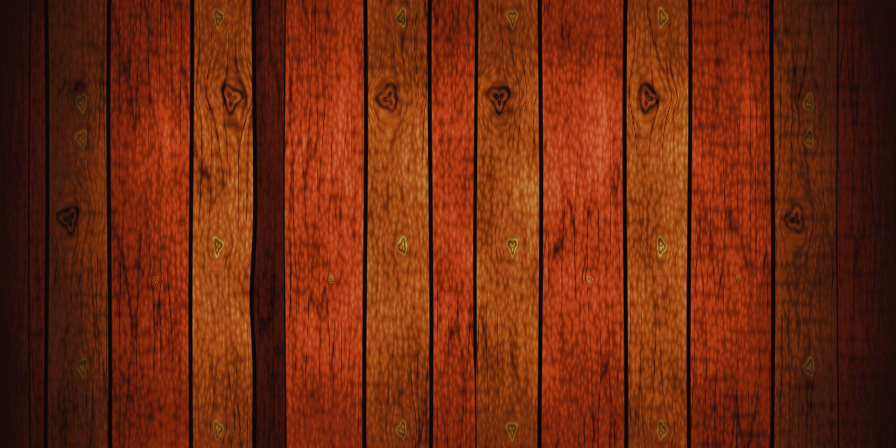
A WebGL 2 fragment shader for this texture:

```glsl
#version 300 es
precision highp float;
uniform vec2 u_resolution;
out vec4 fragColor;

// Plank boundaries as fractions of the width
const float edges[16] = float[](0.0, 0.033, 0.052, 0.122, 0.2135, 0.284, 0.318, 0.4075,
                                0.4805, 0.531, 0.603, 0.698, 0.7695, 0.862, 0.935, 1.0);

vec2 hash2(vec2 p) {
  p = vec2(dot(p, vec2(127.1, 311.7)), dot(p, vec2(269.5, 183.3)));
  return fract(sin(p) * 43758.5);
}

// Cellular noise: distances to the nearest and second nearest points
vec2 cells(vec2 p) {
  vec2 base = floor(p), nearest = vec2(8.0);
  for (int y = -1; y <= 1; y++)
    for (int x = -1; x <= 1; x++) {
      vec2 cell = base + vec2(x, y);
      float d = length(cell + hash2(cell) - p);
      nearest = d < nearest.x ? vec2(d, nearest.x) : vec2(nearest.x, min(nearest.y, d));
    }
  return nearest;
}

float layeredSines(vec2 p) {
  float sum = 0.0, amp = 0.5;
  for (int i = 0; i < 5; i++) {
    sum += amp * sin(p.x + 1.7 * sin(p.y)) * cos(p.y + 0.6 * p.x);
    p = mat2(1.5, 1.1, -1.1, 1.5) * p + 2.3;
    amp *= 0.6;
  }
  return sum;
}

// Tone to stained wood, from charred to worn
vec3 woodColour(float t) {
  vec3 c = mix(vec3(0.10, 0.045, 0.042), vec3(0.27, 0.09, 0.045), smoothstep(0.02, 0.25, t));
  c = mix(c, vec3(0.48, 0.155, 0.042), smoothstep(0.22, 0.5, t));
  c = mix(c, vec3(0.67, 0.25, 0.07), smoothstep(0.47, 0.76, t));
  return mix(c, vec3(0.76, 0.43, 0.21), smoothstep(0.72, 1.1, t));
}

void main() {
  vec2 p = gl_FragCoord.xy / u_resolution * vec2(2.0, 1.0);
  float px = 1.0 / u_resolution.y;

  // Find the plank and the nearest gap
  int plank = 0;
  float left = 0.0, right = 2.0, gap = 1.0;
  for (int k = 1; k < 15; k++) {
    float e = edges[k] * 2.0 + 0.002 * sin(p.y * 5.0 + float(k) * 2.4);
    if (k == 5) e -= 0.008 * exp(-pow((p.y - 0.34) * 9.0, 2.0));
    float halfWidth = (k == 1 || k == 6 || k == 14) ? 0.0015 : 0.0045;
    if (k == 9) halfWidth *= mix(0.3, 0.85, smoothstep(0.12, 0.25, p.y));
    gap = min(gap, abs(p.x - e) - halfWidth);
    if (p.x >= e) { plank = k; left = e; }
    else right = min(right, e);
  }
  float width = edges[plank + 1] - edges[plank];
  bool knotty = abs(width - 0.072) < 0.004, wide = width > 0.085;
  float u = (p.x - left) / (right - left);
  float seed = float(plank) * 7.31;

  // Knots: pale ones and one burnt one on each narrow plank, a pin knot on wide ones
  float bend = 0.0, pale = 0.0, burnt = 0.0, rings = 0.0;
  int count = knotty ? 4 : (wide ? 1 : 0);
  float slide = (plank == 2 || plank == 13) ? 0.73 : 0.0;
  for (int k = 0; k < count; k++) {
    bool isBurnt = k == 1;
    float across = wide ? 0.58 : (isBurnt ? 0.36 : 0.57);
    if (plank == 4) across = 1.0 - across;
    float height = wide ? 0.375 : fract(vec4(0.96, 0.78, 0.45, 0.04)[k] + slide);
    vec2 size = wide ? vec2(0.007, 0.011) : (isBurnt ? vec2(0.03, 0.04) : vec2(0.015, 0.027));
    vec2 q = (p - vec2(mix(left, right, across), height)) / size;
    q.x *= 1.0 + 0.7 * max(-q.y, 0.0);
    float r = length(q) + 0.15 * sin(3.0 * atan(q.y, q.x + 0.001) + seed);
    bend += q.x * size.x * exp(-0.3 * r * r);
    float mask = 1.0 - smoothstep(0.65, 1.2, r);
    if (isBurnt) burnt = max(burnt, mask);
    else pale = max(pale, mask);
    rings += mask * sin(r * 11.0 + q.x);
  }

  // Fibres, cracks, flecks and stains run along the warped grain
  vec2 g = vec2(p.x - 0.8 * bend + 0.004 * layeredSines(p * vec2(5.0, 7.0) + seed), p.y + seed);
  float fibre = cells(g * vec2(105.0, 7.0)).x;
  float fleck = cells(g * vec2(125.0, 48.0)).x;
  vec2 split = cells(g * vec2(42.0, 2.2));
  float crack = 1.0 - smoothstep(0.0, 0.14, split.y - split.x);
  float stain = layeredSines(p * vec2(13.0, 9.0) + seed);
  float tone = 0.72 + 0.16 * stain - 0.28 * (fibre - 0.4) - 0.42 * (fleck - 0.4);
  tone -= 0.3 * crack * smoothstep(-0.4, 0.4, layeredSines(g * vec2(11.0, 5.0)));
  tone += 0.06 * (hash2(vec2(plank, 3)).x - 0.5);

  // Worn patches and rubbed plank edges
  if (wide) tone += 0.22 * exp(-pow((u - 0.72) * 7.0, 2.0) - pow((p.y - 0.76) * 5.0, 2.0));
  if (knotty) tone += 0.14 * exp(-pow((u - 0.8) * 4.0, 2.0) - pow((p.y - 0.57) * 6.0, 2.0));
  tone += 0.12 * exp(-max(gap, 0.0) * 150.0);
  tone = mix(tone, 0.78 + 0.25 * rings - 0.4 * (fleck - 0.4), 0.8 * pale);
  tone -= burnt * (0.25 + 0.22 * rings + 0.3 * stain);
  if (plank == 5) tone *= mix(0.3, 0.6, smoothstep(0.55, 1.0, p.y) * smoothstep(0.1, 0.5, u));

  // Darken towards the border
  float side = smoothstep(-0.06, 0.26, min(p.x, 2.0 - p.x) * 0.5);
  float ends = mix(0.68, 1.0, smoothstep(0.0, 0.32, min(p.y, 1.0 - p.y)));
  tone *= side * ends;

  vec3 colour = woodColour(tone);
  colour *= knotty ? vec3(0.97, 1.14, 1.05) : vec3(1.03, 0.92, 1.0);
  colour = mix(colour, colour * vec3(0.92, 1.3, 1.35), pale);
  float gapCover = 1.0 - smoothstep(-px, px, gap);
  fragColor = vec4(mix(colour, vec3(0.05, 0.025, 0.03), gapCover), 1.0);
}
```
